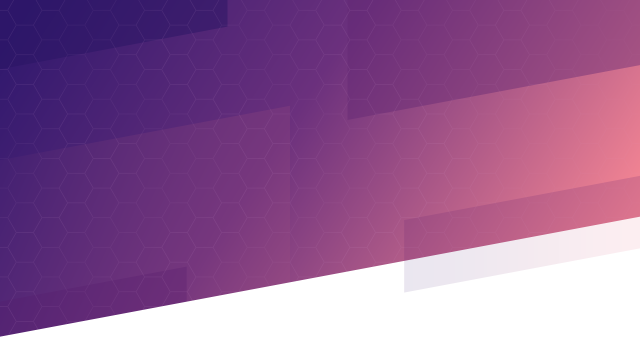
Write a WebGL 2 fragment shader that draws this background.

```glsl
#version 300 es
precision highp float;
// Slanted violet-to-coral banner with translucent panels and a faint hexagon mesh over white.

#define SLOPE 0.1875        // rise of every slanted edge
#define BASELINE 0.0052     // sheared height where the banner meets white
#define FALL 0.65           // how much the gradient follows the downward axis
#define HEX_SIZE 0.0463     // height of one hexagon
#define HEX_CENTER vec2(0.520, 0.330)
#define HEX_LINE 0.0013     // mesh line width
#define HEX_ALPHA 0.085     // mesh strength

uniform vec2 u_resolution;
out vec4 outColor;

const vec3 INDIGO = vec3(0.19, 0.095, 0.43);
const vec3 PLUM = vec3(0.42, 0.19, 0.49);
const vec3 CORAL = vec3(0.97, 0.53, 0.58);

// Antialiased half plane: 1 where d is positive
float cover(float d) {
    return clamp(d * u_resolution.x + 0.5, 0.0, 1.0);
}

// Sheared box between x limits (left, right) and slanted limits (low, high)
float panel(vec2 q, float left, float right, float low, float high) {
    return cover(q.x - left) * cover(right - q.x) * cover(q.y - low) * cover(high - q.y);
}

// Indigo to plum to coral along the diagonal
vec3 diagonalGradient(float t) {
    vec3 cool = mix(INDIGO, PLUM, clamp((t - 0.05) / 0.53, 0.0, 1.0));
    return mix(cool, CORAL, clamp((t - 0.58) / 0.63, 0.0, 1.0));
}

// Hexagonal radius measured from the center of a flat-topped cell
float hexRadius(vec2 p) {
    p = abs(p);
    return max(p.y, dot(p, vec2(0.8660, 0.5)));
}

// Distance to the closest edge of the hexagon mesh
float hexEdge(vec2 p) {
    vec2 period = HEX_SIZE * vec2(1.7321, 1.0);
    vec2 a = (fract(p / period + 0.5) - 0.5) * period;
    vec2 b = (fract(p / period) - 0.5) * period;
    return 0.5 * HEX_SIZE - min(hexRadius(a), hexRadius(b));
}

void main() {
    vec2 p = gl_FragCoord.xy / u_resolution.x;
    float top = u_resolution.y / u_resolution.x;
    vec2 q = vec2(p.x, p.y - SLOPE * p.x);

    // Banner gradient
    vec3 banner = diagonalGradient(p.x + FALL * (top - p.y));

    // Translucent panels
    float topLeft = panel(q, -1.0, 0.3555, 0.423, 2.0);
    float midLeft = panel(q, -1.0, 0.4531, -1.0, 0.281);
    float topRight = panel(q, 0.543, 2.0, 0.242, 2.0);
    float lowLeft = panel(q, -1.0, 0.2917, -1.0, 0.060);
    float lowRight = panel(q, 0.6315, 2.0, -0.0443, 0.069);
    banner = mix(banner, vec3(0.16, 0.08, 0.39), 0.50 * topLeft);
    banner = mix(banner, vec3(0.65, 0.32, 0.50), 0.20 * midLeft * smoothstep(-0.2, 0.4, p.x));
    banner = mix(banner, vec3(0.38, 0.15, 0.45), 0.42 * topRight);
    banner = mix(banner, vec3(0.33, 0.10, 0.42), 0.28 * lowLeft);
    banner = mix(banner, vec3(0.42, 0.15, 0.45), 0.20 * lowRight);

    // Hexagon mesh, unevenly lit by layered sines
    float blur = 0.5 / u_resolution.x;
    float halfLine = 0.5 * HEX_LINE;
    float line = 1.0 - smoothstep(max(halfLine - blur, 0.0), halfLine + blur, hexEdge(p - HEX_CENTER));
    float glow = 0.8 + 0.2 * sin(p.x * 23.0 + 2.0 * sin(p.y * 17.0));
    float fade = 1.0 - 0.6 * smoothstep(0.65, 1.0, p.x);
    banner = mix(banner, vec3(0.85, 0.65, 0.85), HEX_ALPHA * line * glow * fade);

    // White ground with the tinted tail of the lower right panel
    vec3 tint = mix(vec3(0.25, 0.12, 0.45), vec3(0.93, 0.40, 0.50), smoothstep(0.60, 1.05, p.x));
    vec3 ground = mix(vec3(1.0), tint, 0.11 * lowRight);

    outColor = vec4(mix(ground, banner, cover(q.y - BASELINE)), 1.0);
}
```
